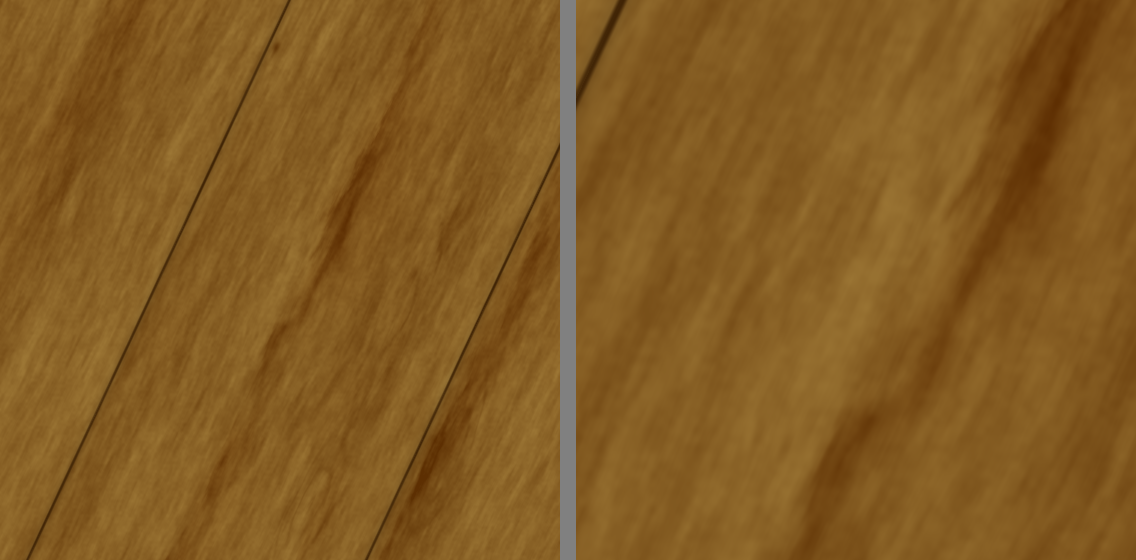
Left: the whole. Right: its middle third, enlarged.
A WebGL 2 fragment shader for this texture:

```glsl
#version 300 es
precision highp float;
// Oiled wooden planks laid on a slant, parted by two thin dark seams.
// Stretched value noise makes the grain; ragged dark heartwood streaks,
// oval growth figures and one small knot are laid over it.

uniform vec2 u_resolution;
out vec4 outColor;

const vec3 DARK_WOOD  = vec3(0.40, 0.23, 0.04);
const vec3 LIGHT_WOOD = vec3(0.59, 0.44, 0.19);
const vec3 SEAM_COLOR = vec3(0.25, 0.14, 0.02);
const vec3 WARM_TINT  = vec3(1.02, 0.96, 0.84);

const vec2  GRAIN_DIR   = vec2(0.424, 0.906);
const float PLANK_WIDTH = 0.548;
const float FIRST_SEAM  = 0.0444;
const float SEAM_HALF   = 0.0022;
const float SEAM_BLUR   = 0.0016;
const float BASE_TONE   = 0.69;

// Heartwood streaks: position across the grain, width, strength
const int STREAKS = 5;
const vec3 STREAK[STREAKS] = vec3[](
    vec3(-0.225, 0.045, 0.28), vec3(0.280, 0.018, 0.52),
    vec3(0.475, 0.016, 0.20),  vec3(0.636, 0.022, 0.42),
    vec3(0.800, 0.025, 0.15));

// Growth figures: centre and radii, both as (across, along)
const int FIGURES = 3;
const vec4 FIGURE[FIGURES] = vec4[](
    vec4(0.455, 0.69, 0.042, 0.18), vec4(0.460, 0.33, 0.035, 0.16),
    vec4(0.645, 0.50, 0.032, 0.16));

const vec2 KNOT_CENTER = vec2(0.059, 1.038);
const vec2 KNOT_RADII  = vec2(0.006, 0.011);

float hash(vec2 cell) {
    uvec2 q = uvec2(ivec2(cell)) * uvec2(1597u, 3813u);
    uint n = (q.x ^ (q.y << 7)) * 74779u;
    n = (n ^ (n >> 15)) * 48271u;
    n = (n ^ (n >> 13)) * 69621u;
    return float((n ^ (n >> 16)) & 65535u) / 65535.0;
}

float noise(vec2 p) {
    vec2 i = floor(p), f = fract(p);
    f = f * f * (3.0 - 2.0 * f);
    return mix(mix(hash(i), hash(i + vec2(1, 0)), f.x),
               mix(hash(i + vec2(0, 1)), hash(i + vec2(1, 1)), f.x), f.y);
}

// Layered noise, centred on zero
float fbm(vec2 p) {
    float sum = 0.0, amp = 0.5;
    for (int i = 0; i < 4; i++) {
        sum += amp * (noise(p) - 0.5);
        p = p * 2.03 + 17.3;
        amp *= 0.5;
    }
    return sum;
}

// Broken dark bands with frayed edges, sharper on the left
float heartwood(vec2 g) {
    float sum = 0.0;
    for (int i = 0; i < STREAKS; i++) {
        vec3 s = STREAK[i];
        float seed = float(i) * 31.0;
        float wander = 0.035 * fbm(vec2(seed, g.y * 5.0))
                     + 0.055 * fbm(g * vec2(60.0, 16.0) + seed);
        float d = g.x - s.x - wander;
        d /= s.y * (d < 0.0 ? 0.6 : 1.7);
        float patches = 0.7 + 2.0 * fbm(g * vec2(45.0, 9.0) + seed);
        sum += s.z * max(patches, 0.1) * exp(-d * d);
    }
    return sum;
}

// Thin nested ovals, fading out past their radii
float growthRings(vec2 g) {
    float sum = 0.0;
    for (int i = 0; i < FIGURES; i++) {
        vec2 q = (g - FIGURE[i].xy) / FIGURE[i].zw;
        float r = length(q) + 0.8 * fbm(g * vec2(22.0, 6.0) + float(i) * 9.0);
        float ring = pow(0.5 + 0.5 * cos(r * 14.0), 4.0);
        float broken = noise(g * vec2(30.0, 8.0) + float(i) * 5.0);
        sum += ring * broken * (1.0 - smoothstep(0.6, 1.5, r));
    }
    return sum;
}

void main() {
    vec2 uv = gl_FragCoord.xy / u_resolution;
    float pixel = 1.0 / min(u_resolution.x, u_resolution.y);

    // Grain space: x across the planks, y along them
    vec2 g = vec2(dot(uv, vec2(GRAIN_DIR.y, -GRAIN_DIR.x)), dot(uv, GRAIN_DIR));
    float lane = (g.x - FIRST_SEAM) / PLANK_WIDTH;
    float plank = floor(lane);
    float seamDist = abs(lane - round(lane)) * PLANK_WIDTH;

    // Each plank has its own gently bent grain
    vec2 w = g + plank * vec2(3.7, 5.1);
    w.x += 0.022 * fbm(w * vec2(5.0, 3.0));

    float tone = BASE_TONE;
    tone += 0.62 * fbm(w * vec2(9.0, 1.6));
    tone += 0.52 * fbm(w * vec2(36.0, 4.5) + 40.0);
    tone += 0.50 * fbm(w * vec2(95.0, 13.0) + 80.0);
    tone += 0.24 * (noise(w * vec2(170.0, 45.0)) - 0.5);
    tone += 0.12 * (noise(uv * 190.0) - 0.5);

    float streak = heartwood(g);
    tone -= streak + 0.32 * growthRings(g);
    vec2 k = (g - KNOT_CENTER) / KNOT_RADII;
    tone -= 0.75 * exp(-dot(k, k));

    vec3 color = mix(DARK_WOOD, LIGHT_WOOD, clamp(tone, -0.2, 1.15));
    float warmth = fbm(w * vec2(6.0, 2.0) + 120.0);
    color *= mix(vec3(1.0), WARM_TINT, clamp(streak * 0.8 + warmth, 0.0, 0.7));

    // Seam: soft shade around a thin dark line of uneven depth
    float depth = 0.7 + 0.3 * noise(vec2(plank, g.y * 12.0));
    color *= 1.0 - 0.18 * exp(-seamDist / 0.005);
    float soft = max(SEAM_BLUR, pixel);
    float line = 1.0 - smoothstep(SEAM_HALF - soft, SEAM_HALF + soft, seamDist);
    outColor = vec4(mix(color, SEAM_COLOR, line * depth), 1.0);
}
```
